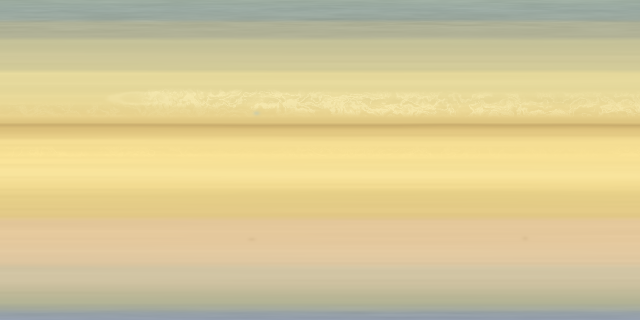
Give the GLSL for this texture, as a Shadertoy shader.

```glsl
#define STREAK_GAIN 0.022
#define POLAR_GAIN 0.07
#define STORM_GAIN 0.13
#define STORM_DEPTH 0.307
#define STORM_HEAD 0.39
#define PALE_CLOUD vec3(0.97, 0.92, 0.70)

float hash(vec2 p) {
    p = fract(p * vec2(0.1031, 0.1137));
    p += dot(p, p.yx + 33.33);
    return fract((p.x + p.y) * p.x * 17.0);
}

float noise(vec2 p) {
    vec2 i = floor(p), f = fract(p);
    f = f * f * (3.0 - 2.0 * f);
    return mix(mix(hash(i), hash(i + vec2(1, 0)), f.x),
               mix(hash(i + vec2(0, 1)), hash(i + vec2(1, 1)), f.x), f.y);
}

float fbm(vec2 p) {
    float sum = 0.0, amp = 0.5;
    for (int i = 0; i < 4; i++) {
        sum += amp * noise(p);
        p = p * 2.03 + 17.7;
        amp *= 0.5;
    }
    return sum / 0.9375;
}

// Smooth window between two depths
float window(float y, float a, float b, float soft) {
    return smoothstep(a - soft, a + soft, y) * (1.0 - smoothstep(b - soft, b + soft, y));
}

// Extends a piecewise linear gradient by one stop
void stop(inout vec3 c, inout float last, float y, float at, vec3 next) {
    c = mix(c, next, clamp((y - last) / (at - last), 0.0, 1.0));
    last = at;
}

vec3 zones(float y) {
    vec3 c = vec3(0.62, 0.68, 0.63);
    float last = 0.0;
    // Northern grey and olive zones
    stop(c, last, y, 0.031, vec3(0.60, 0.66, 0.63));
    stop(c, last, y, 0.059, vec3(0.60, 0.65, 0.61));
    stop(c, last, y, 0.072, vec3(0.68, 0.69, 0.59));
    stop(c, last, y, 0.115, vec3(0.70, 0.70, 0.59));
    stop(c, last, y, 0.127, vec3(0.77, 0.76, 0.60));
    stop(c, last, y, 0.182, vec3(0.81, 0.78, 0.60));
    stop(c, last, y, 0.217, vec3(0.83, 0.80, 0.60));
    stop(c, last, y, 0.230, vec3(0.90, 0.85, 0.61));
    stop(c, last, y, 0.273, vec3(0.90, 0.85, 0.61));
    stop(c, last, y, 0.326, vec3(0.91, 0.84, 0.58));
    stop(c, last, y, 0.365, vec3(0.90, 0.81, 0.54));
    stop(c, last, y, 0.383, vec3(0.87, 0.77, 0.50));
    // Dark seam
    stop(c, last, y, 0.391, vec3(0.78, 0.67, 0.42));
    stop(c, last, y, 0.401, vec3(0.86, 0.75, 0.48));
    // Bright equator
    stop(c, last, y, 0.424, vec3(0.90, 0.80, 0.52));
    stop(c, last, y, 0.440, vec3(0.95, 0.86, 0.57));
    stop(c, last, y, 0.482, vec3(0.97, 0.88, 0.58));
    stop(c, last, y, 0.547, vec3(0.97, 0.89, 0.61));
    stop(c, last, y, 0.578, vec3(0.95, 0.86, 0.57));
    stop(c, last, y, 0.612, vec3(0.90, 0.81, 0.53));
    stop(c, last, y, 0.674, vec3(0.89, 0.79, 0.53));
    // Southern pink, olive and blue zones
    stop(c, last, y, 0.692, vec3(0.89, 0.78, 0.60));
    stop(c, last, y, 0.755, vec3(0.90, 0.79, 0.62));
    stop(c, last, y, 0.822, vec3(0.87, 0.78, 0.63));
    stop(c, last, y, 0.839, vec3(0.82, 0.77, 0.64));
    stop(c, last, y, 0.885, vec3(0.81, 0.76, 0.63));
    stop(c, last, y, 0.911, vec3(0.76, 0.73, 0.60));
    stop(c, last, y, 0.945, vec3(0.70, 0.70, 0.58));
    stop(c, last, y, 0.966, vec3(0.65, 0.67, 0.62));
    stop(c, last, y, 0.979, vec3(0.59, 0.63, 0.65));
    stop(c, last, y, 1.000, vec3(0.58, 0.62, 0.68));
    return c;
}

// Curled bright filaments
float filaments(vec2 p) {
    vec2 warp = vec2(fbm(p * 22.0), fbm(p * 22.0 + 40.0)) - 0.5;
    float n = fbm(p * vec2(24.0, 55.0) + warp * 4.0);
    return pow(max(1.0 - abs(2.0 * n - 1.0) * 1.6, 0.0), 3.0);
}

float spot(vec2 p, vec2 centre, vec2 radius) {
    vec2 d = (p - centre) / radius;
    return exp(-dot(d, d));
}

void mainImage(out vec4 fragColor, in vec2 fragCoord) {
    vec2 uv = fragCoord / iResolution.xy;
    vec2 p = vec2(2.0 * uv.x, 1.0 - uv.y);
    float y = p.y + 0.002 * (noise(vec2(p.x * 5.0, p.y * 30.0)) - 0.5);
    vec3 col = zones(y);

    // Thin streaks, rougher near the north edge
    float streak = noise(vec2(p.x * 0.8, p.y * 130.0)) - 0.5;
    col += STREAK_GAIN * streak;
    float polar = fbm(vec2(p.x * 9.0, p.y * 150.0)) - 0.5;
    col += POLAR_GAIN * polar * (1.0 - smoothstep(0.06, 0.15, y));
    col += 0.03 * polar * smoothstep(0.94, 0.98, y);

    // Storm head with a pale rim, then a tail sinking southward
    float curls = filaments(p);
    vec2 headPos = (p - vec2(STORM_HEAD + 0.05, STORM_DEPTH)) / vec2(0.095, 0.021);
    float headDist = length(headPos) + 0.35 * (fbm(p * 35.0) - 0.5);
    float head = 1.0 - smoothstep(0.8, 1.15, headDist);
    float rim = exp(-pow((headDist - 0.9) * 5.0, 2.0));
    float along = p.x - STORM_HEAD;
    float sink = 0.022 * smoothstep(0.1, 0.9, along);
    float tail = window(y, 0.282 + sink * 0.4, 0.327 + sink * 1.3, 0.012);
    tail *= smoothstep(0.02, 0.12, along) * mix(1.0, 0.5, smoothstep(0.4, 1.5, along));
    float wake = 0.25 * window(y, 0.325, 0.362, 0.012);
    float cloud = head * 0.15 + rim * 0.25 + tail * (0.12 + 0.8 * curls) + wake * curls;
    col = mix(col, PALE_CLOUD, clamp(cloud, 0.0, 0.75));
    col += STORM_GAIN * 0.35 * tail * (fbm(p * vec2(20.0, 60.0)) - 0.5);

    // Faint equatorial wisps and small ovals
    col += 0.02 * curls * window(y, 0.46, 0.49, 0.01) * noise(p * 6.0);
    col = mix(col, vec3(0.77, 0.80, 0.69), 0.65 * spot(p, vec2(0.802, 0.354), vec2(0.010, 0.007)));
    col -= 0.035 * spot(p, vec2(0.787, 0.748), vec2(0.012, 0.006));
    col -= 0.035 * spot(p, vec2(1.641, 0.745), vec2(0.010, 0.007));

    fragColor = vec4(clamp(col, 0.0, 1.0), 1.0);
}
```
